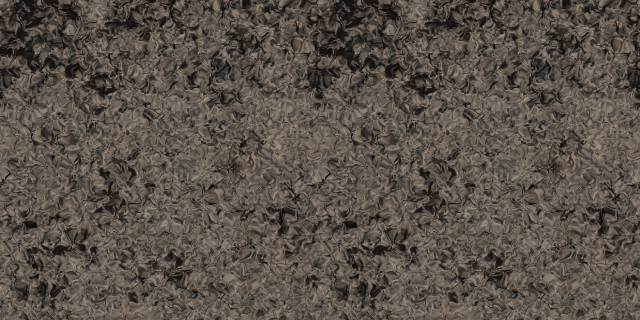
This texture is drawn by a WebGL 2 fragment shader. Its source:

```glsl
#version 300 es
precision highp float;
// Weathered brown ground: gritty soil with dark crumbs, hairline cracks and small coloured stones.

uniform vec2 u_resolution;
out vec4 fragColor;

float hash(vec2 p) {
    return fract(sin(dot(p, vec2(127.1, 311.7))) * 43758.5453);
}

// Value noise that repeats every unit in x when freq is whole
float noise(vec2 p, float freq) {
    vec2 cell = floor(p * freq);
    vec2 f = fract(p * freq);
    f = f * f * (3.0 - 2.0 * f);
    float x0 = mod(cell.x, freq) + freq * 0.37;
    float x1 = mod(cell.x + 1.0, freq) + freq * 0.37;
    return mix(mix(hash(vec2(x0, cell.y)), hash(vec2(x1, cell.y)), f.x),
               mix(hash(vec2(x0, cell.y + 1.0)), hash(vec2(x1, cell.y + 1.0)), f.x), f.y);
}

float fbm(vec2 p, float freq) {
    float sum = 0.0, amp = 0.533;
    for (int i = 0; i < 4; i++) {
        sum += amp * noise(p, freq);
        freq *= 2.0;
        amp *= 0.5;
    }
    return sum;
}

// Small displacement that breaks up the noise lattice
vec2 warp(vec2 p, float freq, float amount) {
    return p + amount * (vec2(noise(p, freq), noise(p + 0.43, freq)) - 0.5);
}

// Thin line along the middle level of a noise field
float crack(vec2 p, float freq, float width) {
    return 1.0 - smoothstep(0.0, width, abs(fbm(p, freq) - 0.5));
}

// One angular pebble per cell: colour in rgb, coverage in a
vec4 stones(vec2 p, float freq, float density) {
    vec2 cell = floor(p * freq);
    vec2 id = vec2(mod(cell.x, freq), cell.y) + freq;
    float kind = hash(id + 3.1);
    float angle = 6.2832 * hash(id + 7.7);
    vec2 centre = 0.35 + 0.3 * vec2(hash(id + 1.3), hash(id + 5.9));
    vec2 q = fract(p * freq) - centre;
    q = mat2(cos(angle), -sin(angle), sin(angle), cos(angle)) * q;
    q.y *= 1.2 + 0.9 * hash(id + 9.2);
    float shape = mix(length(q), abs(q.x) + abs(q.y), 0.5);
    float radius = 0.17 + 0.15 * hash(id + 2.4);
    float soft = 0.6 * freq / u_resolution.y;

    vec3 colour = vec3(0.18, 0.20, 0.22);
    if (kind > 0.62) colour = vec3(0.30, 0.30, 0.29);
    if (kind > 0.80) colour = vec3(0.56, 0.51, 0.45);
    if (kind > 0.93) colour = vec3(0.50, 0.36, 0.22);
    float tealBand = smoothstep(0.2, 0.26, p.y) * (1.0 - smoothstep(0.36, 0.42, p.y));
    if (tealBand > 0.5 && kind < 0.14) colour = vec3(0.14, 0.31, 0.30);

    float present = step(hash(id + 4.6), density);
    return vec4(colour, present * (1.0 - smoothstep(radius - soft, radius + soft, shape)));
}

void main() {
    vec2 p = gl_FragCoord.xy / u_resolution.y;
    vec2 w = warp(warp(p, 37.0, 0.022), 83.0, 0.011);
    float upper = smoothstep(0.6, 0.76, p.y + 0.1 * (noise(p, 6.0) - 0.5));
    float middle = smoothstep(0.4, 0.55, p.y) * (1.0 - upper);
    float fine = noise(w, 197.0);
    float grit = noise(w, 109.0);

    // Sandy grain
    float tone = 0.425 + 0.01 * middle;
    tone += 0.25 * (fine - 0.5) + 0.17 * (grit - 0.5) + 0.15 * (fbm(w, 23.0) - 0.5);
    vec3 colour = tone * vec3(1.0, 0.905, 0.815);
    colour *= 1.0 + vec3(0.05, 0.0, -0.05) * (noise(w, 31.0) - 0.5);

    // Embedded stones in two sizes
    vec2 s = warp(p, 97.0, 0.006);
    vec4 small = stones(s, 57.0, 0.28);
    vec4 large = stones(s + vec2(0.013, 0.007), 33.0, 0.22);
    float speckle = 0.75 + 0.5 * fine;
    colour = mix(colour, small.rgb * speckle, 0.8 * small.a);
    colour = mix(colour, large.rgb * speckle, 0.8 * large.a);

    // Broken hairline cracks
    float broken = smoothstep(0.42, 0.7, noise(w, 19.0) + 0.1 * upper);
    float lines = max(crack(w, 9.0, 0.025), 0.7 * crack(w + 0.31, 21.0, 0.04));
    colour *= 1.0 - 0.5 * lines * broken;

    // Dark crumbs and veins, denser in loose patches and in the upper band
    float patches = 0.36 * (fbm(p, 7.0) - 0.5) + 0.055 * upper - 0.03 * middle;
    float veins = 1.0 - abs(2.0 * fbm(w + 0.57, 29.0) - 1.0);
    float crumbs = 0.45 * fbm(w, 41.0) + 0.25 * noise(w + 0.17, 149.0) + 0.3 * (veins - 0.3);
    float pits = smoothstep(0.48, 0.74, crumbs + patches);
    colour *= mix(vec3(1.0), vec3(0.21, 0.21, 0.22), pits);

    fragColor = vec4(clamp(colour, 0.0, 1.0), 1.0);
}
```
